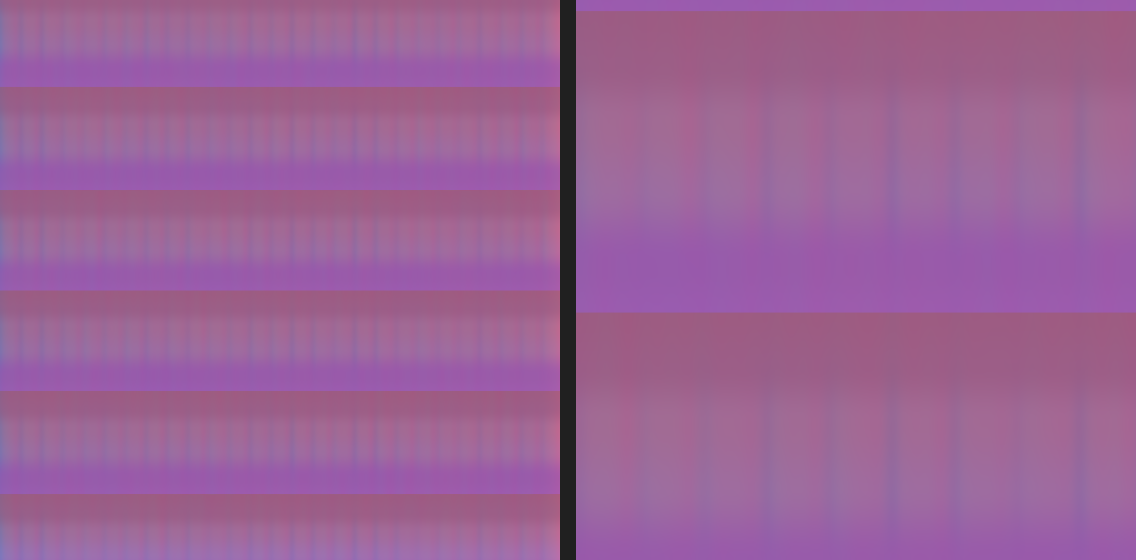
Left, the full canvas; right, a detail of the centre.
A WebGL 1 fragment shader for this pattern:

```glsl
precision highp float;

uniform vec2 u_resolution;

const float BANDS = 5.5;
const float BAND_OFFSET = 0.137;
const float PLEATS = 26.85;

float hash(vec2 p) {
  return fract(sin(dot(p, vec2(127.1, 311.7))) * 43758.55);
}

float cornerSlope(vec2 cell, vec2 offset) {
  float angle = 6.2832 * hash(cell);
  return dot(vec2(cos(angle), sin(angle)), offset);
}

float gradientNoise(vec2 p) {
  vec2 cell = floor(p);
  vec2 f = p - cell;
  vec2 u = f * f * f * (f * (f * 6.0 - 15.0) + 10.0);
  vec2 e = vec2(1.0, 0.0);
  float low = mix(cornerSlope(cell, f), cornerSlope(cell + e.xy, f - e.xy), u.x);
  float high = mix(cornerSlope(cell + e.yx, f - e.yx), cornerSlope(cell + e.xx, f - e.xx), u.x);
  return mix(low, high, u.y);
}

// Mauve at the top of a band, dusty pink in the middle, violet at the foot
vec3 bandColor(float t) {
  vec3 color = mix(vec3(0.615, 0.36, 0.51), vec3(0.61, 0.37, 0.53), smoothstep(0.0, 0.2, t));
  color = mix(color, vec3(0.635, 0.415, 0.58), smoothstep(0.18, 0.36, t));
  color = mix(color, vec3(0.62, 0.425, 0.625), smoothstep(0.36, 0.62, t));
  color = mix(color, vec3(0.60, 0.355, 0.665), smoothstep(0.58, 0.82, t));
  return mix(color, vec3(0.61, 0.36, 0.68), smoothstep(0.86, 1.0, t));
}

// Pleats show most in the middle of a band
float pleatVisibility(float t) {
  return 0.15 + 0.85 * smoothstep(0.12, 0.4, t) * (1.0 - smoothstep(0.6, 0.85, t));
}

// Cool crease at each pleat, with a warm streak ahead of it
vec3 pleatTint(float x, float pixel) {
  float nearest = floor(x + 0.5);
  float d = x - nearest;
  float strength = mix(0.35, 1.0, hash(vec2(nearest, 4.0)));
  float width = 0.11 + pixel;
  float crease = strength * exp(-d * d / (width * width));
  float trail = 1.0 - smoothstep(0.0, 0.55, fract(x));
  trail *= smoothstep(0.0, 0.08, fract(x));
  float warm = exp(-pow((fract(x) - 0.76) / 0.14, 2.0));
  return crease * vec3(-0.04, -0.015, 0.008)
       + trail * vec3(-0.01, 0.006, 0.006)
       + warm * vec3(0.012, -0.016, -0.004);
}

// Blue cast on the left, pink on the right, tighter glows at both borders
vec3 sideTint(float x) {
  float left = exp(-x / 0.012);
  float right = exp(-(1.0 - x) / 0.018);
  return (x - 0.5) * vec3(0.03, -0.008, -0.012)
       + left * vec3(-0.09, 0.03, 0.04)
       + right * vec3(0.10, 0.02, -0.01);
}

void main() {
  vec2 uv = gl_FragCoord.xy / u_resolution;

  // Slightly uneven band spacing
  float v = (1.0 - uv.y) * BANDS + BAND_OFFSET;
  v += 0.005 - 0.0136 * sin((v - 1.0) * 1.5708);
  float t = fract(v);
  float band = floor(v);

  // Smooth the hard seam where one band meets the next
  float seam = smoothstep(1.0 - BANDS / u_resolution.y, 1.0, t);
  vec3 color = mix(bandColor(t), bandColor(0.0), seam);

  float visibility = pleatVisibility(t);
  color += visibility * pleatTint(uv.x * PLEATS, PLEATS / u_resolution.x);
  color += mix(0.4, 1.0, visibility) * sideTint(uv.x);

  // Fine vertical streaks and soft blotches that differ from band to band
  float streak = gradientNoise(vec2(uv.x * 70.0, band * 3.7 + t * 0.6));
  float blotch = gradientNoise(vec2(uv.x * 9.0, band * 5.3 + t * 1.5));
  color += streak * vec3(0.016, -0.014, -0.004);
  color += blotch * vec3(0.012, 0.002, -0.012);

  // Lilac cast along the bottom border
  color += (1.0 - smoothstep(0.0, 0.08, uv.y)) * vec3(0.0, 0.015, 0.06);

  gl_FragColor = vec4(clamp(color, 0.0, 1.0), 1.0);
}
```
